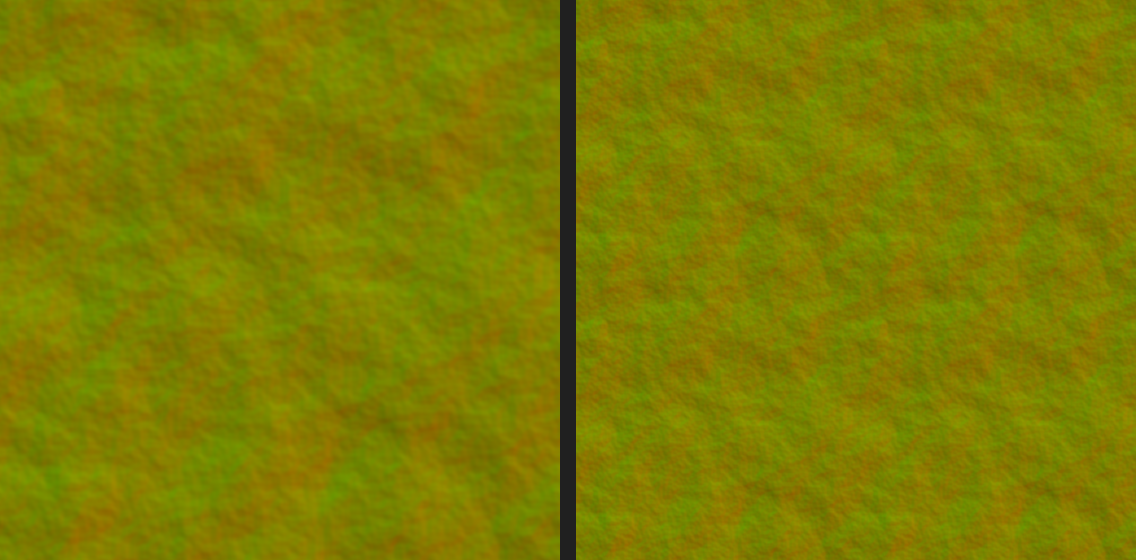
Left: one tile. Right: repeated 2 by 2.
Give the GLSL for this texture, as a Shadertoy shader.

```glsl
// A soft olive slope map: red and green hold the x and y slope of a rough
// height field, summed from octaves of wrapping gradient noise with exact
// derivatives. Whole-number lattice periods make the square tile.

#define BASE_CELLS 4      // lattice cells across the canvas, first octave
#define OCTAVES 5
#define SLOPE_GAIN 0.9    // slope kept from one octave to the next
#define SLOPE_STRENGTH 0.03
#define FLAT_COLOR vec3(0.502, 0.499, 0.0)
#define SEED 17

const float TAU = 6.2831853;

// Integer hash of a lattice point, 0 to 1
float hash(ivec2 cell, int layer) {
    uint h = uint(cell.x) * 1597334677u ^ uint(cell.y) * 3812015801u
           ^ uint(layer + SEED) * 2798796415u;
    h = (h ^ (h >> 16)) * 2146121005u;
    h = (h ^ (h >> 15)) * 2221713035u;
    h ^= h >> 16;
    return float(h & 65535u) / 65536.0;
}

// Unit gradient at a lattice point, wrapped to the period
vec2 latticeGradient(ivec2 cell, int period, int layer) {
    float angle = TAU * hash(cell % period, layer);
    return vec2(cos(angle), sin(angle));
}

// Analytic slope of quintic gradient noise
vec2 noiseSlope(vec2 p, int period, int layer) {
    ivec2 cell = ivec2(floor(p));
    vec2 f = fract(p);
    vec2 blend = f * f * f * (f * (f * 6.0 - 15.0) + 10.0);
    vec2 blendSlope = 30.0 * f * f * (f * (f - 2.0) + 1.0);

    vec2 gA = latticeGradient(cell, period, layer);
    vec2 gB = latticeGradient(cell + ivec2(1, 0), period, layer);
    vec2 gC = latticeGradient(cell + ivec2(0, 1), period, layer);
    vec2 gD = latticeGradient(cell + ivec2(1, 1), period, layer);
    float a = dot(gA, f);
    float b = dot(gB, f - vec2(1.0, 0.0));
    float c = dot(gC, f - vec2(0.0, 1.0));
    float d = dot(gD, f - vec2(1.0, 1.0));

    vec2 corners = mix(mix(gA, gB, blend.x), mix(gC, gD, blend.x), blend.y);
    vec2 change = vec2(mix(b - a, d - c, blend.y), mix(c - a, d - b, blend.x));
    return corners + blendSlope * change;
}

// Slope of the whole height field
vec2 terrainSlope(vec2 uv) {
    vec2 slope = vec2(0.0);
    float weight = 1.0;
    int period = BASE_CELLS;
    for (int i = 0; i < OCTAVES; i++) {
        // Shift each octave so that the lattices do not line up
        vec2 shift = fract(float(i) * vec2(0.618, 0.414));
        slope += weight * noiseSlope(uv * float(period) + shift, period, i);
        weight *= SLOPE_GAIN;
        period *= 2;
    }
    return slope;
}

void mainImage(out vec4 fragColor, in vec2 fragCoord) {
    vec2 uv = fragCoord / iResolution.xy;
    vec3 color = FLAT_COLOR;
    color.rg += SLOPE_STRENGTH * terrainSlope(uv);
    fragColor = vec4(clamp(color, 0.0, 1.0), 1.0);
}
```
